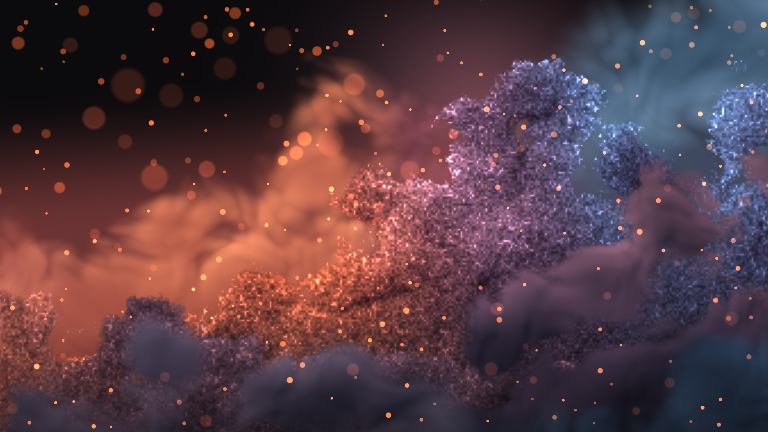
A Shadertoy shader for this background:

```glsl
// Glowing ember dust drifting over banks of grainy clouds, lit warm from the left and blue from the right.

vec2 hash2(vec2 p) {
    vec3 q = fract(p.xyx * vec3(.1031, .1030, .0973));
    q += dot(q, q.yzx + 33.33);
    return fract((q.xx + q.yz) * q.zy);
}

float noise(vec2 p) {
    vec2 i = floor(p), f = fract(p);
    f *= f * (3. - 2. * f);
    return mix(mix(hash2(i).x, hash2(i + vec2(1, 0)).x, f.x),
               mix(hash2(i + vec2(0, 1)).x, hash2(i + 1.).x, f.x), f.y);
}

// Rounded bumps with soft creases, stacked over several octaves
float puffs(vec2 p, int octaves) {
    float sum = 0., amp = .5;
    p += .7 * vec2(noise(p * 1.3), noise(p * 1.3 + 40.));
    for (int k = 0; k < octaves; k++) {
        vec2 cell = floor(p);
        float near = .001;
        for (int j = -1; j <= 1; j++)
            for (int i = -1; i <= 1; i++) {
                vec2 id = cell + vec2(i, j), v = id + hash2(id) - p;
                near += exp(-9. * dot(v, v));
            }
        sum += amp * (1. + log(near) / 9.);
        amp *= .5;
        p = p * 2.1 + 17.3;
    }
    return sum / (1. - 2. * amp);
}

// Smooth union of a distance with one round heap
float heap(float d, vec2 p, float x, float y, float r) {
    float e = length(p - vec2(x, y)) - r;
    float h = max(.06 - abs(d - e), 0.) / .06;
    return min(d, e) - h * h * .015;
}

// Lays a lit cloud bank over what lies behind it
vec3 cloud(vec3 behind, vec2 p, float d, float soft, float size, float grain, vec3 lit, vec3 dark) {
    int octaves = grain > 0. ? 4 : 3;
    vec2 toLight = vec2(-.012, .022);
    float n = puffs(p * size, octaves);
    float lean = n - puffs((p + toLight) * size, octaves);
    float broad = noise(p * 7.) - noise((p + 3. * toLight) * 7.);
    float speck = noise(p * 190.) * .65 + noise(p * 95. + 9.) * .35;
    d -= .2 * (n - .84) + grain * .035 * (speck - .5);
    float light = .72 + 1.1 * lean + .7 * broad + .9 * (n - .84);
    light = clamp(light, 0., 1.15) * exp(min(d, 0.) * 4.5);
    vec3 col = mix(dark, lit, light);
    col *= 1. + grain * 1.5 * (speck - .5);
    col += grain * lit * 1.1 * smoothstep(.7, .9, speck) * light;
    return mix(behind, col, 1. - smoothstep(-soft, soft, d));
}

// Out of focus discs scattered on a jittered grid
float bokeh(vec2 p, float cells, float radius, float chance, float seed) {
    float sum = 0.;
    vec2 cell = floor(p * cells);
    for (int j = -1; j <= 1; j++)
        for (int i = -1; i <= 1; i++) {
            vec2 id = cell + vec2(i, j), a = hash2(id + seed), b = hash2(id + seed + 71.);
            float r = radius * (.4 + .6 * b.x * b.x);
            float dist = length(p - (id + .1 + .8 * a) / cells);
            sum += step(b.y, chance) * (.4 + .6 * a.x) * (1. - smoothstep(r * .75, r * 1.1, dist));
        }
    return sum;
}

void mainImage(out vec4 fragColor, in vec2 fragCoord) {
    vec2 p = fragCoord / iResolution.y;
    p.x *= 1.7778 * iResolution.y / iResolution.x;

    // Dark sky with a mauve haze, turning blue on the right
    vec3 haze = mix(vec3(.42, .2, .2), vec3(.25, .28, .37), smoothstep(1., 1.4, p.x));
    vec3 col = mix(vec3(.045, .04, .05), haze, smoothstep(.78, .45, p.y - .08 * p.x));
    vec2 q = (p - vec2(1.1, .8)) / vec2(.28, .2);
    col += vec3(.33, .19, .22) * exp(-dot(q, q));

    // Far blue bank, upper right
    float d = heap(heap(heap(1., p, 1.55, .83, .16), p, 1.74, .88, .18), p, 1.42, .75, .13);
    col = cloud(col, p, d, .1, 5., 0., vec3(.44, .56, .68), vec3(.15, .24, .33));

    // Glowing bank and pillar
    d = p.y - min(.38 + .14 * p.x, .52);
    d = heap(heap(heap(d, p, .05, .38, .1), p, .42, .45, .1), p, .6, .47, .08);
    d = heap(heap(heap(d, p, .73, .6, .09), p, .76, .75, .075), p, .93, .64, .1);
    float cool = smoothstep(.78, .98, p.x);
    float edge = smoothstep(.45, 0., p.x) * .4;
    col = cloud(col, p, d, .05, 6., 0., mix(vec3(1.03, .6, .43), vec3(.62, .33, .38), max(cool, edge)),
                mix(vec3(.5, .2, .19), vec3(.28, .14, .19), cool));

    // Grainy main bank, rising to the right
    d = p.y - min(.08 + .38 * p.x, .58);
    d = heap(heap(heap(d, p, .6, .29, .08), p, .88, .51, .095), p, 1., .47, .1);
    d = heap(heap(heap(d, p, 1.13, .7, .085), p, 1.27, .74, .11), p, 1.2, .6, .14);
    d = heap(heap(d, p, 1.46, .6, .09), p, 1.75, .73, .11);
    float tone = smoothstep(.7, 1.2, p.x + .4 * (p.y - .45));
    vec3 lit = mix(vec3(.97, .47, .33), vec3(.68, .46, .6), tone);
    lit = mix(lit, vec3(.42, .52, .74), smoothstep(1.15, 1.42, p.x + .3 * (p.y - .6)));
    vec3 dark = mix(vec3(.34, .11, .11), vec3(.14, .1, .18), tone);
    dark = mix(vec3(.13, .1, .15), dark, smoothstep(.15, .45, p.y));
    col = cloud(col, p, d, .01, 8., .7, lit, dark);

    // Grainy left foreground
    d = heap(heap(heap(p.y - .17, p, .05, .23, .09), p, .33, .21, .09), p, .52, .18, .08);
    lit = mix(vec3(.85, .44, .36), vec3(.48, .32, .39), smoothstep(0., .4, p.x));
    col = cloud(col, p + 3., d, .012, 9., .6, lit, vec3(.13, .09, .14));

    // Blurred right foreground
    d = p.y + .37 - .4 * p.x;
    d = heap(heap(heap(d, p, 1.53, .5, .1), p, 1.6, .44, .1), p, 1.38, .35, .1);
    d = heap(heap(heap(d, p, 1.25, .27, .1), p, 1.15, .19, .09), p, 1.77, .62, .06);
    lit = mix(vec3(.3, .23, .33), vec3(.58, .39, .48), smoothstep(.15, .5, p.y));
    col = cloud(col, p + 5., d, .028, 6., 0., lit, vec3(.08, .08, .13));

    // Blurred bottom foreground
    d = heap(heap(heap(p.y - .03, p, .37, .17, .09), p, .8, .1, .11), p, .64, .07, .09);
    d = heap(heap(heap(d, p, .95, .04, .1), p, .08, .04, .07), p, 1.68, .1, .14);
    lit = mix(vec3(.43, .36, .46), vec3(.22, .32, .44), smoothstep(.8, 1.5, p.x));
    col = cloud(col, p + 8., d, .045, 5., 0., lit, vec3(.08, .09, .15));
    col *= mix(.6, 1., smoothstep(-.05, .3, p.y));

    // Large faint discs, then smaller and brighter embers
    float upperLeft = smoothstep(.45, .65, p.y) * smoothstep(1.3, .8, p.x);
    col += vec3(.28, .11, .06) * upperLeft * bokeh(p, 8., .042, .5, 3.);
    col += vec3(.6, .24, .09) * mix(.3, 1., upperLeft) * bokeh(p, 12., .018, .35, 19.);
    col += vec3(1., .48, .18) * bokeh(p, 22., .0075, .25, 41.);
    fragColor = vec4(min(col, 1.), 1.);
}
```
